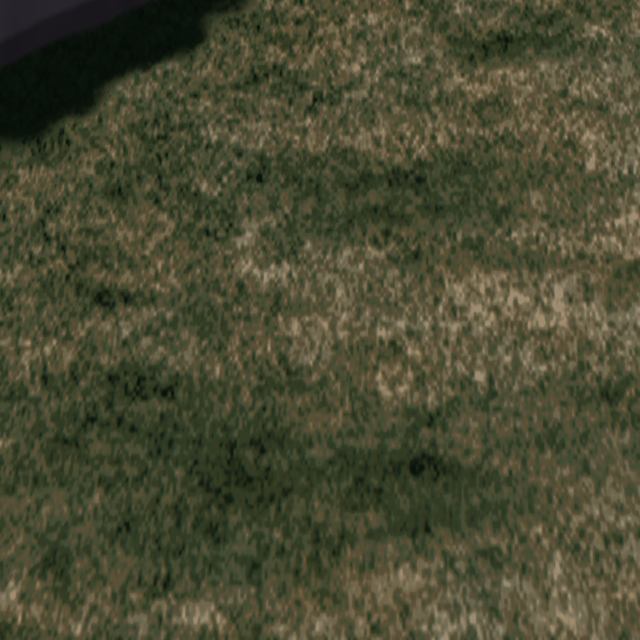
Write a WebGL 1 fragment shader that draws this texture.

```glsl
precision highp float;
uniform vec2 u_resolution;

const vec3 DEEP_SHADE = vec3(0.035, 0.07, 0.04);
const vec3 SHADED_GRASS = vec3(0.20, 0.235, 0.14);
const vec3 GREEN_GRASS = vec3(0.28, 0.30, 0.20);
const vec3 DRY_GRASS = vec3(0.355, 0.315, 0.215);
const vec3 PALE_STRAW = vec3(0.43, 0.40, 0.30);
const vec3 BRIGHT_TIP = vec3(0.62, 0.55, 0.44);
const vec3 STONE = vec3(0.13, 0.12, 0.145);

float hash(vec2 p) {
  vec3 q = fract(vec3(p.xyx) * 0.1031);
  q += dot(q, q.yzx + 33.33);
  return fract((q.x + q.y) * q.z);
}

float noise(vec2 p) {
  vec2 cell = floor(p);
  vec2 f = fract(p);
  f = f * f * (3.0 - 2.0 * f);
  float low = mix(hash(cell), hash(cell + vec2(1.0, 0.0)), f.x);
  float high = mix(hash(cell + vec2(0.0, 1.0)), hash(cell + 1.0), f.x);
  return mix(low, high, f.y);
}

float fbm(vec2 p) {
  float sum = 0.0;
  float weight = 0.5;
  for (int i = 0; i < 4; i++) {
    sum += weight * noise(p);
    p = mat2(1.6, 1.2, -1.2, 1.6) * p + 17.3;
    weight *= 0.5;
  }
  return sum / 0.9375;
}

// One layer of short straight strands, all leaning the same way
float strands(vec2 p, float lean, vec2 frequency) {
  return noise(vec2(p.x - lean * p.y, p.y) * frequency);
}

// Crossing layers of nearly upright strands
float blades(vec2 p) {
  float tufts = strands(p, 0.0, vec2(52.0, 46.0));
  float right = strands(p, 0.22, vec2(125.0, 62.0));
  float left = strands(p, -0.20, vec2(145.0, 66.0));
  float fine = strands(p, 0.04, vec2(220.0, 110.0));
  return 0.20 * tufts + 0.27 * right + 0.26 * left + 0.27 * fine;
}

// Soft elliptical shade, 1 at the centre and 0 outside
float shadePool(vec2 p, vec2 center, vec2 radius) {
  return 1.0 - smoothstep(0.45, 1.2, length((p - center) / radius));
}

vec3 grassColor(float tone) {
  vec3 color = mix(DEEP_SHADE, SHADED_GRASS, smoothstep(-0.16, 0.28, tone));
  color = mix(color, GREEN_GRASS, smoothstep(0.28, 0.46, tone));
  color = mix(color, DRY_GRASS, smoothstep(0.46, 0.60, tone));
  color = mix(color, PALE_STRAW, smoothstep(0.60, 0.76, tone));
  return mix(color, BRIGHT_TIP, smoothstep(0.76, 1.10, tone));
}

void main() {
  vec2 uv = gl_FragCoord.xy / u_resolution;

  // The lawn recedes, so strands shrink toward the top
  vec2 lawn = vec2((uv.x - 0.5) * (0.9 + 0.25 * uv.y) + 2.0,
                   uv.y * (0.9 + 0.3 * uv.y));
  float strand = blades(lawn);

  // Cast shade: large pools with ragged edges and small flat patches
  vec2 ragged = uv + vec2(0.20, 0.07) * (vec2(fbm(uv * vec2(7.0, 15.0)),
                fbm(uv * vec2(8.0, 18.0) + 40.0)) - 0.5);
  ragged.y += 0.03 * (strand - 0.5);
  float pools = shadePool(ragged, vec2(0.42, 0.26), vec2(0.58, 0.20));
  pools = max(pools, shadePool(ragged, vec2(0.88, 0.33), vec2(0.26, 0.10)));
  pools = max(pools, shadePool(ragged, vec2(0.70, 0.71), vec2(0.28, 0.075)));
  pools = max(pools, shadePool(ragged, vec2(0.77, 0.60), vec2(0.17, 0.04)));
  pools = max(pools, shadePool(ragged, vec2(0.98, 0.565), vec2(0.11, 0.05)));
  pools = max(pools, shadePool(ragged, vec2(0.81, 0.925), vec2(0.10, 0.03)));
  float patches = smoothstep(0.50, 0.70, fbm(uv * vec2(5.0, 17.0) + 8.0));
  float shade = max(pools * (0.75 + 0.45 * patches), 0.45 * patches);

  // Sun, clumps and strands set the tone
  float clumps = fbm(uv * vec2(12.0, 26.0) + 23.0);
  float upperLeft = smoothstep(0.20, 0.70, uv.y - 0.6 * uv.x);
  float sun = 0.12 * smoothstep(0.2, 0.9, uv.x) - 0.15 * upperLeft;
  float contrast = 1.45 - 0.50 * shade;
  float tone = 0.59 + sun + 0.50 * (clumps - 0.5)
             + contrast * (strand - 0.5) - 0.35 * shade;
  vec3 color = grassColor(tone);

  // Dry and fresh tints, with faint colour fringes on the strands
  float dryness = fbm(uv * vec2(8.0, 14.0) + 71.0) - 0.5;
  float fringe = blades(lawn + vec2(0.003, 0.001)) - strand;
  color *= 1.0 + dryness * vec3(0.12, 0.0, -0.08);
  color += fringe * vec3(-0.09, 0.02, 0.07);

  // Dark border shade and the stone edge in the upper left corner
  float wobble = 0.13 * (fbm(uv * 13.0 + 3.0) - 0.5) + 0.05 * (strand - 0.5);
  float border = uv.y - 0.765 - 0.61 * uv.x + wobble;
  vec3 borderColor = DEEP_SHADE * (0.45 + 1.0 * strand);
  color = mix(color, borderColor, smoothstep(-0.025, 0.02, border));
  float edge = uv.y - 0.895 - 0.42 * uv.x + 0.12 * wobble;
  float face = mix(0.75, 1.15, smoothstep(0.035, 0.05, edge));
  face *= 0.92 + 0.16 * noise(uv * vec2(45.0, 12.0));
  color = mix(color, STONE * face, smoothstep(-0.006, 0.008, edge));

  gl_FragColor = vec4(color, 1.0);
}
```
